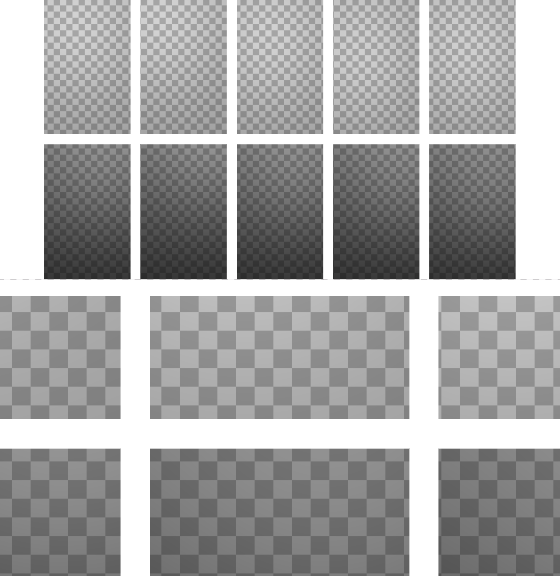
Top: the whole. Bottom: its middle third, enlarged.
Write a Shadertoy shader that draws this pattern.

```glsl
// Five by two upright panels on white, each a fine two-tone checker under a soft
// grey gradient. One continuous checker runs behind all panels; each panel has its
// own hashed glow, the upper row is pale, the lower row fades to near black.

const vec2 GRID = vec2(5.0, 2.0);             // panels across and down
const vec2 PITCH = vec2(0.3438, 0.5169);      // panel spacing, in canvas heights
const vec2 PANEL = vec2(0.3092, 0.4818);      // panel size
const vec2 START = vec2(0.1572, 0.0031);      // lower left corner of first panel
const float CELL = 1.0 / 45.0;                // checker square
const vec2 CHECK_ORIGIN = vec2(0.0365, 0.0031);
const float DARK_RATIO = 0.79;                // dark square relative to light one
const vec3 PAPER = vec3(1.0);
const vec3 DASH = vec3(0.75, 0.74, 0.75);

float hash(vec2 p) {
    return fract(sin(dot(p, vec2(127.1, 311.7))) * 43758.5453);
}

// Smoothed square wave: +1 on even cells, -1 on odd cells
vec2 squareWave(vec2 x, float blur) {
    vec2 ramp = 0.5 - abs(mod(x + 0.5, 2.0) - 1.0);
    return clamp(2.0 * ramp / blur, -1.0, 1.0);
}

// 1 on dark squares, 0 on light ones
float checker(vec2 p, float cell, float pixel) {
    vec2 wave = squareWave(p / cell, pixel / cell);
    return 0.5 - 0.5 * wave.x * wave.y;
}

// Coverage of a box spanning 0 to size
float boxMask(vec2 p, vec2 size, float pixel) {
    vec2 d = abs(p - 0.5 * size) - 0.5 * size;
    return clamp(0.5 - max(d.x, d.y) / pixel, 0.0, 1.0);
}

// Light-square brightness inside a panel; uv runs from 0 to 1
float panelTone(vec2 uv, vec2 id) {
    vec2 jitter = vec2(hash(id + 3.0), hash(id + 17.0));
    vec2 paleCentre = mix(vec2(0.25, 0.42), vec2(0.65, 0.8), jitter);
    vec2 deepCentre = mix(vec2(0.6, 0.55), vec2(0.95, 1.0), jitter);
    vec2 centre = mix(deepCentre, paleCentre, id.y);
    vec2 offset = (uv - centre) * vec2(0.75, 1.0);
    float glow = exp(-3.0 * dot(offset, offset));
    float deep = 0.21 + 0.26 * uv.y + 0.11 * glow;
    float pale = 0.62 + 0.07 * uv.y + 0.15 * glow;
    return mix(deep, pale, id.y);
}

void mainImage(out vec4 fragColor, in vec2 fragCoord) {
    float pixel = 1.0 / iResolution.y;
    vec2 p = fragCoord * pixel;
    float dark = checker(p - CHECK_ORIGIN, CELL, pixel);

    // Paper, with the checker showing as dashes along the lower edge
    float sliver = clamp(0.5 + (START.y - p.y) / pixel, 0.0, 1.0);
    vec3 color = mix(PAPER, DASH, dark * sliver);

    // Shaded panels
    vec2 id = clamp(floor((p - START) / PITCH), vec2(0.0), GRID - 1.0);
    vec2 local = p - START - id * PITCH;
    float tone = panelTone(local / PANEL, id) * mix(1.0, DARK_RATIO, dark);
    color = mix(color, vec3(tone), boxMask(local, PANEL, pixel));

    fragColor = vec4(color, 1.0);
}
```
